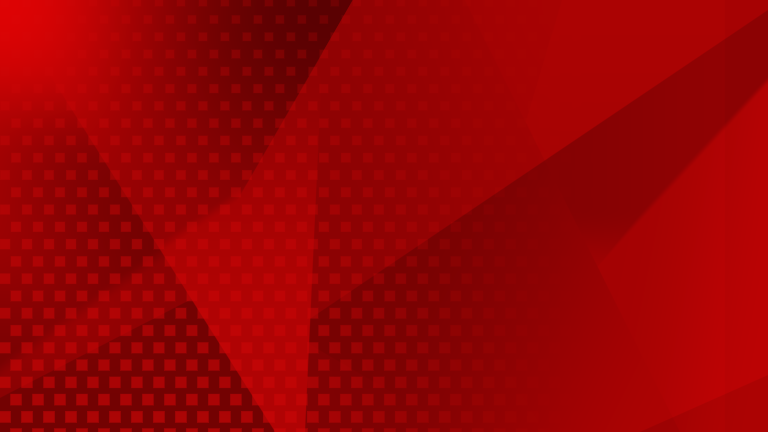
Give the GLSL for this background, as a WebGL 2 fragment shader.

```glsl
#version 300 es
precision highp float;

uniform vec2 u_resolution;
out vec4 fragColor;

// Signed distance to the line a-b, positive on the left of its direction.
float lineDistance(vec2 p, vec2 a, vec2 b) {
    vec2 dir = normalize(b - a);
    return dir.x * (p.y - a.y) - dir.y * (p.x - a.x);
}

// Antialiased mask of the half plane left of a-b.
float leftOf(vec2 p, vec2 a, vec2 b, float aa) {
    return smoothstep(-aa, aa, lineDistance(p, a, b));
}

// Staggered rows of small squares.
float squareGrid(vec2 p, vec2 pitch, vec2 origin, float halfSize, float aa) {
    vec2 q = (p - origin) / pitch;
    float row = floor(q.y + 0.5);
    q.x += 0.5 * mod(row, 2.0);
    vec2 cell = abs(fract(q + 0.5) - 0.5) * pitch;
    return 1.0 - smoothstep(-aa, aa, max(cell.x, cell.y) - halfSize);
}

// Panels left of the steep central edges.
float leftPanels(vec2 p, float aa) {
    vec2 ridgeTop = vec2(0.116, 0.826);
    vec2 ridgeFoot = vec2(0.637, 0.0);
    vec2 tipBend = vec2(0.56, 0.555);

    // Upper wedge, darkest beside its top right tip
    float upper = mix(0.35, 0.57, smoothstep(0.0, 0.65, distance(p, vec2(0.74, 0.98))));

    // Bright shard
    float shard = mix(0.69, 0.56, smoothstep(0.25, 0.9, p.y));
    float inUpper = leftOf(p, tipBend, vec2(0.817, 1.0), aa)
                  * leftOf(p, vec2(0.36, 0.42), tipBend, 0.015);
    float shade = mix(shard, upper, inUpper);

    // Shadowed side of the ridge, crossed by a low beam
    float ridge = lineDistance(p, ridgeFoot, ridgeTop);
    float outer = 0.45 + 0.15 * smoothstep(0.0, 0.35, ridge) * smoothstep(0.05, 0.5, p.y);
    float beam = leftOf(p, vec2(0.0, 0.079), vec2(0.44, 0.306), aa)
               * (1.0 - leftOf(p, vec2(0.0, 0.144), vec2(0.498, 0.502), 0.02));
    outer += 0.09 * beam;
    float ridgeFade = 1.0 - smoothstep(0.6, 0.86, p.y);
    shade = mix(shade, outer, smoothstep(-aa, aa, ridge) * ridgeFade);

    // Corner glow
    vec2 fromCorner = p - vec2(0.0, 1.0);
    return shade + 0.3 * exp(-9.0 * dot(fromCorner, fromCorner));
}

// Panels right of the steep central edges.
float rightPanels(vec2 p, float aa) {
    vec2 crossTop = vec2(1.076, 1.0);
    vec2 crossFoot = vec2(1.574, 0.0);
    float pastCross = leftOf(p, crossTop, crossFoot, aa);

    // Light upper panels
    float upper = 0.55 + 0.07 * smoothstep(0.75, 1.3, p.x)
                + 0.02 * smoothstep(0.5, 1.0, p.y) + 0.03 * pastCross;
    upper -= 0.015 * leftOf(p, vec2(1.215, 0.711), vec2(1.301, 1.0), aa) * pastCross;

    // Dark lower panel, warming to the right
    float lower = 0.47 + 0.21 * smoothstep(0.7, 1.6, p.x - 0.5 * p.y);
    lower += 0.03 * leftOf(p, vec2(1.065, 0.0), vec2(0.799, 0.155), aa)
           * (1.0 - smoothstep(0.7, 1.0, p.x));

    // Dark band and bright fan beyond the crossing edge
    float band = 0.52 + 0.05 * smoothstep(1.25, 1.75, p.x);
    float fan = 0.645 + 0.11 * smoothstep(1.36, 1.75, p.x - 0.2 * p.y);
    float inFan = leftOf(p, vec2(1.778, 0.815), vec2(1.412, 0.421), 0.008);
    inFan = max(inFan, 1.0 - smoothstep(0.34, 0.52, p.y));
    lower = mix(lower, mix(band, fan, inFan), pastCross);

    float aboveDiagonal = leftOf(p, vec2(0.741, 0.278), vec2(1.778, 0.977), aa);
    float shade = mix(lower, upper, aboveDiagonal);

    // Edge strip and bottom wedge
    shade -= 0.02 * smoothstep(-aa, aa, p.x - 1.678);
    shade -= 0.06 * (1.0 - leftOf(p, vec2(1.481, 0.0), vec2(1.778, 0.132), aa));
    return shade;
}

void main() {
    vec2 p = gl_FragCoord.xy / u_resolution.y;
    float aa = 0.8 / u_resolution.y;

    // Join the two halves along the tip edge and the shard's right edge
    float pastTip = 1.0 - leftOf(p, vec2(0.56, 0.555), vec2(0.817, 1.0), aa);
    float pastShard = 1.0 - leftOf(p, vec2(0.706, 0.0), vec2(0.745, 0.838), aa);
    float shade = mix(leftPanels(p, aa), rightPanels(p, aa), pastTip * pastShard);

    // Translucent squares shrink upward and fade to the right
    float halfSize = mix(0.0135, 0.0095, p.y);
    float squares = squareGrid(p, vec2(0.0509, 0.04), vec2(0.0116, 0.035), halfSize, aa);
    float opacity = mix(0.65, 0.23, p.y) * (1.0 - smoothstep(0.5, 1.4, p.x));
    shade = mix(shade, max(shade, 0.8), opacity * squares);

    vec3 color = shade * vec3(1.0, 0.015, 0.02);
    color.gb += 0.012 * opacity * squares;
    fragColor = vec4(clamp(color, 0.0, 1.0), 1.0);
}
```
